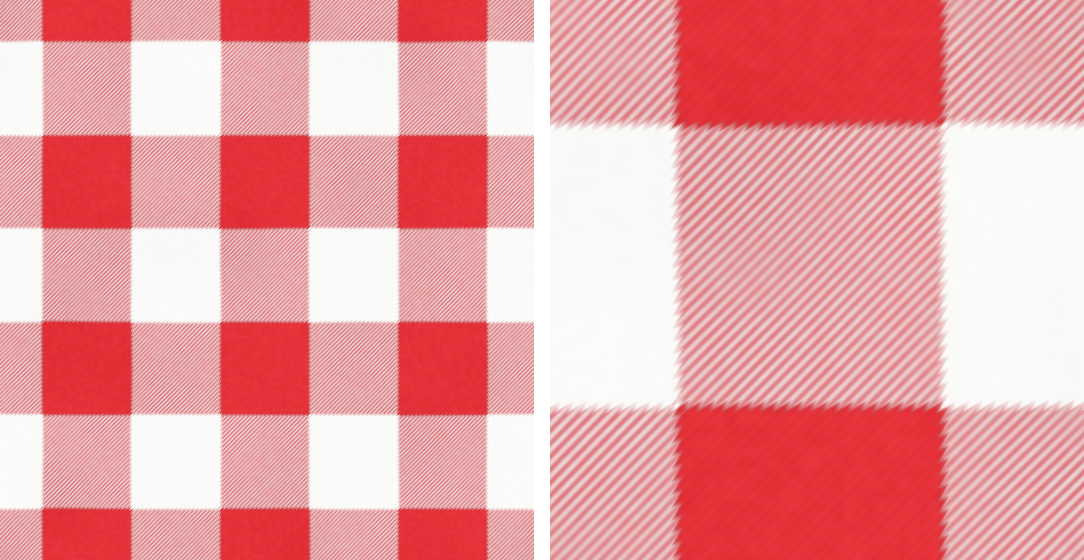
Left: the whole. Right: its middle third, enlarged.
Write a Shadertoy shader that draws this pattern.

```glsl
// Red and white buffalo check woven in twill: red bands cross at right angles,
// solid where they overlap and finely ribbed with diagonals where only one runs.
// Whole repeat counts and wrapping noise make the cloth tile on every side.

#define REPEATS 3.0
#define RED_CENTER vec2(0.488, 0.026)  // band center within one repeat
#define BAND_HALF vec2(0.249, 0.248)   // half band width, in repeats
#define TWILL_COUNT vec2(126.0, 132.0) // diagonal ribs across and down
#define TOOTH 0.030                    // depth of the serrated band edges
#define SOFTNESS 0.009                 // edge blur, in repeats
#define WHITE vec3(0.98, 0.982, 0.975)
#define RED vec3(0.893, 0.188, 0.218)
#define RIB_LIGHT vec3(0.925, 0.795, 0.798)
#define RIB_DARK vec3(0.865, 0.505, 0.525)
#define RIM_SHADE 0.065                // darkening around the solid squares
#define WEAR 0.025                     // uneven dye and thread grain

const float TAU = 6.2831853;

float hash(vec2 cell) {
    vec3 p = fract(vec3(cell.xyx) * 0.1031);
    p += dot(p, p.yzx + 33.33);
    return fract((p.x + p.y) * p.z);
}

// Value noise over the unit square; the lattice wraps at the given cell count.
float wrapNoise(vec2 uv, vec2 cells) {
    vec2 p = uv * cells;
    vec2 i = floor(p), f = fract(p);
    f = f * f * (3.0 - 2.0 * f);
    vec2 a = mod(i, cells), b = mod(i + 1.0, cells);
    return mix(mix(hash(a), hash(vec2(b.x, a.y)), f.x),
               mix(hash(vec2(a.x, b.y)), hash(b), f.x), f.y);
}

// Red coverage of the upright (x) and level (y) bands.
vec2 bandCoverage(vec2 uv, float shift) {
    vec2 fromCenter = abs(fract(uv * REPEATS - RED_CENTER + 0.5) - 0.5);
    vec2 soft = max(vec2(SOFTNESS), 0.75 * REPEATS / iResolution.xy);
    return 1.0 - smoothstep(-soft, soft, fromCenter - BAND_HALF + shift);
}

void mainImage(out vec4 fragColor, in vec2 fragCoord) {
    vec2 uv = fragCoord / iResolution.xy;

    // Slow unevenness of the cloth and fine grain of the threads
    float drift = wrapNoise(uv, vec2(9.0)) - 0.5;
    float patchy = wrapNoise(uv + 0.37, vec2(24.0));
    float grain = wrapNoise(uv, vec2(150.0, 156.0)) - 0.5;

    // Diagonal ribs rise to the right; they fade out when too fine to resolve
    float phase = dot(uv, TWILL_COUNT * vec2(1.0, -1.0)) + 0.5 * drift;
    vec2 ribsPerPixel = TWILL_COUNT / iResolution.xy;
    float visible = 1.0 - smoothstep(0.3, 0.6, max(ribsPerPixel.x, ribsPerPixel.y));
    float rib = cos(TAU * phase) * visible;

    // The ribs cut small teeth into the band edges
    float tooth = (abs(fract(phase) - 0.5) - 0.25) * TOOTH * visible;
    vec2 band = bandCoverage(uv, tooth + 0.006 * drift);

    // Blend white, ribbed and solid squares
    float contrast = mix(0.3, 0.65, patchy);
    vec3 ribbed = mix(RIB_LIGHT, RIB_DARK, 0.5 + contrast * rib + 0.25 * grain);
    vec3 solid = RED * (1.0 + 0.015 * rib);
    float both = band.x * band.y;
    float neither = (1.0 - band.x) * (1.0 - band.y);
    vec3 color = WHITE * neither + solid * both + ribbed * (1.0 - both - neither);

    // Darker rim where a solid square meets the ribbed ones
    vec2 edge = 4.0 * band * (1.0 - band);
    color -= RIM_SHADE * min(1.0, dot(edge, band.yx));

    // Uneven tone, weaker on the white ground
    color += WEAR * (drift + grain) * mix(1.0, 0.35, neither);

    fragColor = vec4(clamp(color, 0.0, 1.0), 1.0);
}
```
